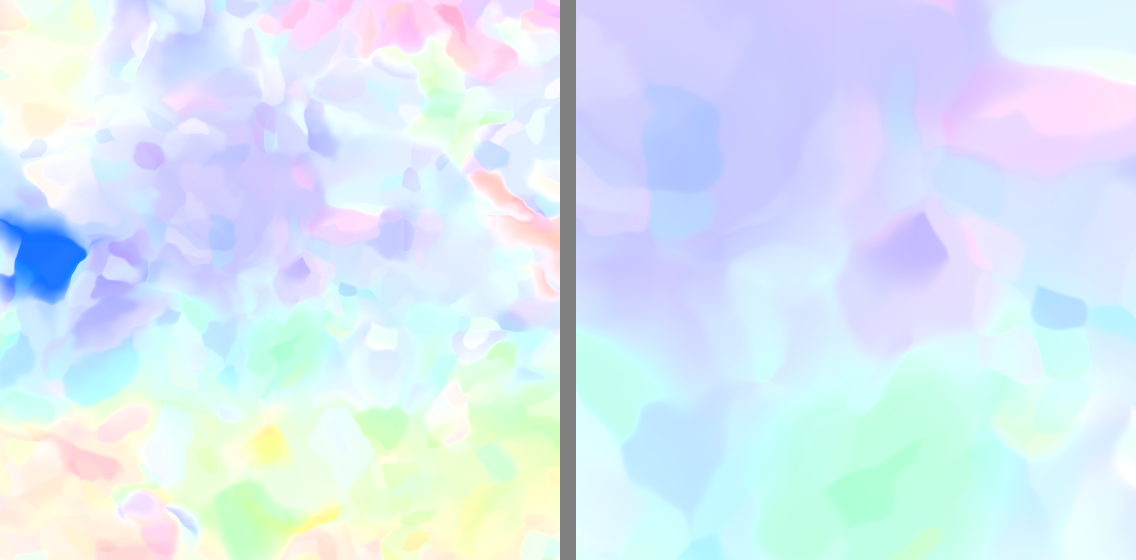
Left, the full canvas; right, a detail of the centre.
A three.js fragment shader for this background:

```glsl
// Pastel flow-field clouds: hue shows direction, saturation shows strength.
varying vec2 vUv;

// Tints as (hue in degrees, saturation)
const vec2 PEACH = vec2(33.0, 0.12);
const vec2 CREAM = vec2(36.0, 0.05);
const vec2 CORAL = vec2(8.0, 0.23);
const vec2 YELLOW = vec2(61.0, 0.42);
const vec2 LIME = vec2(90.0, 0.17);
const vec2 GREEN = vec2(112.0, 0.13);
const vec2 MINT = vec2(156.0, 0.25);
const vec2 AQUA = vec2(188.0, 0.18);
const vec2 SKY = vec2(214.0, 0.11);
const vec2 AZURE = vec2(209.0, 0.24);
const vec2 BLUE = vec2(216.0, 0.95);
const vec2 LAVENDER = vec2(244.0, 0.20);
const vec2 PINK = vec2(304.0, 0.16);

// Patch layers: cells across the canvas and strength of their deviation
const float COARSE_CELLS = 6.0;
const float COARSE_FLOW = 0.10;
const float MEDIUM_CELLS = 12.0;
const float MEDIUM_FLOW = 0.15;
const float FINE_CELLS = 25.0;
const float FINE_FLOW = 0.13;
const float SOFT_EDGE = 5.0;
const float CRISP_EDGE = 48.0;
const float WARP = 0.07;
const float RIPPLE = 0.035;
const float FRAY = 0.010;
const float SHIFT_CELLS = 9.0;
const float SHIFT = 0.13;
const float MAX_SATURATION = 0.92;
const float TAU = 6.2831853;

vec2 hash2(vec2 p) {
  vec3 q = fract(p.xyx * vec3(0.1031, 0.1030, 0.0973));
  q += dot(q, q.yzx + 33.33);
  return fract((q.xx + q.yz) * q.zy);
}

// Smooth two-channel value noise, centred on zero
vec2 noise2(vec2 p) {
  vec2 i = floor(p);
  vec2 f = fract(p);
  f = f * f * (3.0 - 2.0 * f);
  vec2 low = mix(hash2(i), hash2(i + vec2(1.0, 0.0)), f.x);
  vec2 high = mix(hash2(i + vec2(0.0, 1.0)), hash2(i + 1.0), f.x);
  return mix(low, high, f.y) - 0.5;
}

vec2 polar(vec2 tint) {
  float angle = radians(tint.x);
  return tint.y * vec2(cos(angle), sin(angle));
}

// Pulls the flow towards one tint inside a soft ellipse
vec2 pool(vec2 flow, vec2 p, vec2 centre, vec2 radius, vec2 tint) {
  float d = length((p - centre) / radius);
  return mix(flow, polar(tint), 1.0 - smoothstep(0.4, 1.4, d));
}

// Horizontal bands with a few broad pools
vec2 broadFlow(vec2 p) {
  vec2 flow = mix(polar(PEACH), polar(LIME), smoothstep(0.0, 0.16, p.y));
  flow = mix(flow, polar(AQUA), smoothstep(0.20, 0.37, p.y));
  flow = mix(flow, polar(SKY), smoothstep(0.39, 0.52, p.y));
  flow = pool(flow, p, vec2(0.40, 0.67), vec2(0.17, 0.18), LAVENDER);
  flow = pool(flow, p, vec2(0.20, 0.43), vec2(0.07, 0.07), LAVENDER);
  flow = pool(flow, p, vec2(0.26, 0.98), vec2(0.11, 0.09), LAVENDER);
  flow = pool(flow, p, vec2(0.29, 0.07), vec2(0.05, 0.04), LAVENDER);
  flow = pool(flow, p, vec2(0.06, 0.88), vec2(0.17, 0.18), CREAM);
  flow = pool(flow, p, vec2(0.80, 1.02), vec2(0.25, 0.13), PINK);
  flow = pool(flow, p, vec2(0.72, 0.84), vec2(0.10, 0.07), GREEN);
  flow = pool(flow, p, vec2(0.99, 0.58), vec2(0.09, 0.08), CORAL);
  flow = pool(flow, p, vec2(0.11, 0.17), vec2(0.17, 0.11), PEACH);
  flow = pool(flow, p, vec2(0.48, 0.38), vec2(0.07, 0.08), MINT);
  flow = pool(flow, p, vec2(0.47, 0.10), vec2(0.045, 0.05), YELLOW);
  flow = pool(flow, p, vec2(0.06, 0.56), vec2(0.14, 0.17), AZURE);
  return pool(flow, p, vec2(0.02, 0.545), vec2(0.085, 0.065), BLUE);
}

// Rounded cells of random flow whose borders vary from soft to crisp
vec2 patches(vec2 p, float cells, float strength) {
  vec2 q = p * cells + cells * 3.7;
  vec2 home = floor(q);
  float crispness = smoothstep(-0.2, 0.35, noise2(q * 0.6 + 31.0).x);
  float edge = mix(SOFT_EDGE, CRISP_EDGE, crispness);
  vec2 sum = vec2(0.0);
  float total = 0.000001;
  for (int y = -1; y <= 1; y++) {
    for (int x = -1; x <= 1; x++) {
      vec2 cell = home + vec2(float(x), float(y));
      vec2 away = q - cell - 0.1 - 0.8 * hash2(cell);
      vec2 pick = hash2(cell + 57.0);
      float weight = exp(-edge * dot(away, away));
      sum += weight * polar(vec2(360.0 * pick.x, pick.y * pick.y * pick.y));
      total += weight;
    }
  }
  return strength * sum / total;
}

vec3 flowColor(vec2 flow) {
  float saturation = min(length(flow), MAX_SATURATION);
  float hue = atan(flow.y, flow.x + 0.00001) / TAU;
  vec3 wheel = abs(mod(hue * 6.0 + vec3(0.0, 4.0, 2.0), 6.0) - 3.0) - 1.0;
  return mix(vec3(1.0), clamp(wheel, 0.0, 1.0), saturation);
}

void main() {
  // Three scales of warping give lobed, frayed outlines
  vec2 p = vUv + WARP * noise2(vUv * 7.0 + 5.0);
  p += RIPPLE * noise2(vUv * 20.0 + 11.0) + FRAY * noise2(vUv * 55.0 + 23.0);
  // Cells displace the broad flow so that its pools break into patches
  vec2 flow = broadFlow(p + patches(p + 0.37, SHIFT_CELLS, SHIFT));
  flow += patches(p, COARSE_CELLS, COARSE_FLOW);
  flow += patches(p, MEDIUM_CELLS, MEDIUM_FLOW);
  flow += patches(p, FINE_CELLS, FINE_FLOW);
  gl_FragColor = vec4(flowColor(flow), 1.0);
}
```
